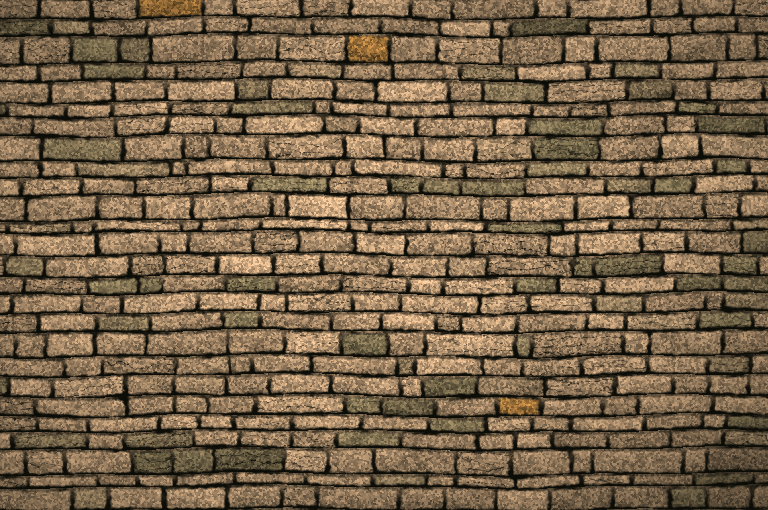
This texture is drawn by a Shadertoy shader. Its source:

```glsl
#define ROWS 26.0          // courses per canvas height
#define STONES 9.3         // stones per canvas height, 14 across
#define ROW_JITTER 0.45
#define STONE_JITTER 0.75
#define GAP 0.0034         // half width of a joint
#define ROUGHNESS 0.0042   // raggedness of the stone outline
#define GRAIN 0.46
#define OCHRE_SHARE 0.012
#define SHADOW vec3(0.05, 0.05, 0.03)
#define LIGHT vec3(0.88, 0.72, 0.55)
#define OCHRE vec3(0.96, 0.68, 0.34)
#define MOSS vec3(0.68, 0.64, 0.44)

vec2 hash2(vec2 p) {
    vec3 q = fract(p.xyx * vec3(0.1031, 0.1030, 0.0973));
    q += dot(q, q.yzx + 33.33);
    return fract((q.xx + q.yz) * q.zy);
}

// Cellular noise: x = distance to nearest point, y = random value of its cell
vec2 cellular(vec2 p) {
    vec2 base = floor(p);
    vec2 nearest = vec2(9.0, 0.0);
    for (int j = -1; j <= 1; j++)
    for (int i = -1; i <= 1; i++) {
        vec2 cell = base + vec2(i, j);
        vec2 h = hash2(cell + 71.0);
        float d = length(cell + h - p);
        if (d < nearest.x) nearest = vec2(d, fract(h.x * 7.0 + h.y * 13.0));
    }
    return nearest;
}

// Layered sines, roughly -1 to 1
float ripple(vec2 p) {
    float sum = 0.0, amp = 0.5;
    for (int i = 0; i < 4; i++) {
        sum += amp * sin(p.x + 1.7 * sin(p.y)) * cos(p.y * 0.9 + 1.3 * sin(p.x * 0.7));
        p = mat2(1.5, 1.1, -1.1, 1.5) * p + 3.1;
        amp *= 0.6;
    }
    return sum;
}

float boundary(float i, float seed, float jitter) {
    return i + jitter * (hash2(vec2(i, seed) + 11.0).x - 0.5);
}

// Uneven division of a line: index, distance to lower and to upper boundary
vec3 divide(float t, float seed, float jitter) {
    float i = floor(t);
    if (t < boundary(i, seed, jitter)) i -= 1.0;
    else if (t >= boundary(i + 1.0, seed, jitter)) i += 1.0;
    return vec3(i, t - boundary(i, seed, jitter), boundary(i + 1.0, seed, jitter) - t);
}

void mainImage(out vec4 fragColor, in vec2 fragCoord) {
    vec2 uv = fragCoord / iResolution.y;
    float pixel = 1.0 / iResolution.y;

    // Slightly sagging courses, each cut into stones of uneven length
    float sag = 0.003 * sin(uv.x * 7.0 + 1.0) + 0.002 * sin(uv.x * 19.0 + uv.y * 23.0);
    vec3 row = divide((uv.y + sag) * ROWS, 3.0, ROW_JITTER);
    float slant = 0.003 * ripple(uv * 90.0);
    float shift = hash2(vec2(row.x, 5.0)).y;
    vec3 col = divide((uv.x + slant) * STONES + shift, row.x + 40.0, STONE_JITTER);
    vec2 id = vec2(col.x, row.x) + 60.0;
    vec2 rnd = hash2(id), rnd2 = hash2(id + 137.0);

    // Ragged rounded box around the stone centre
    vec2 scale = vec2(STONES, ROWS);
    vec2 p = 0.5 * (vec2(col.y, row.y) - vec2(col.z, row.z)) / scale;
    vec2 halfSize = 0.5 * (vec2(col.y, row.y) + vec2(col.z, row.z)) / scale;
    vec2 size = halfSize - GAP * vec2(0.8 + 0.4 * rnd.x, 0.75 + 0.5 * rnd.y);
    vec2 tilted = p + vec2(0.0, (rnd2.x - 0.5) * 0.06 * p.x);
    float radius = 0.004;
    vec2 q = abs(tilted) - size + radius;
    vec2 chip = cellular(uv * 75.0);
    float edge = length(max(q, 0.0)) + min(max(q.x, q.y), 0.0) - radius;
    edge += ROUGHNESS * (0.55 * ripple(uv * 110.0 + rnd * 9.0) + 0.5 * (chip.x - 0.4));
    float stone = 1.0 - smoothstep(-pixel, pixel, edge);

    // Stone face: tone per stone, facets, blotches and grit
    vec2 grit = cellular(uv * 250.0);
    float blotch = ripple(uv * vec2(32.0, 60.0) + rnd2 * 20.0);
    float face = 0.73 + 0.2 * (rnd.x - 0.5) + 0.1 * blotch;
    face += 0.12 * (chip.y - 0.5) + GRAIN * (grit.y - 0.5);
    face += 0.1 * p.y / halfSize.y;
    face *= mix(0.66, 1.0, smoothstep(0.0, 0.004, -edge));
    face -= 0.3 * smoothstep(0.88, 1.0, sin(p.y * 420.0 + 5.0 * blotch + rnd.y * 6.0)) * step(0.72, rnd2.y);

    // Joint: black shade under a stone, gritty mortar above it
    float lit = smoothstep(-0.5, 1.0, p.y / halfSize.y);
    float joint = lit * (0.28 + 0.4 * grit.y) * smoothstep(-0.5, 0.5, ripple(uv * 37.0) + 0.15);
    float tone = mix(joint, face, stone);

    // Vignette, heavier toward the lower right
    vec2 screen = fragCoord / iResolution.xy - 0.5;
    float falloff = dot(screen, screen);
    tone *= 1.08 - 0.85 * falloff - 0.2 * max(screen.x - screen.y - 0.25, 0.0);

    // Tint: occasional ochre stones, mossy greys
    vec3 tint = mix(LIGHT, MOSS, stone * 0.6 * smoothstep(0.8, 0.95, rnd.y));
    tone *= 1.0 - 0.18 * stone * smoothstep(0.8, 0.95, rnd.y);
    tint = mix(tint, OCHRE, stone * step(1.0 - OCHRE_SHARE, rnd2.x));
    fragColor = vec4(mix(SHADOW, tint, clamp(tone, 0.0, 1.15)), 1.0);
}
```
